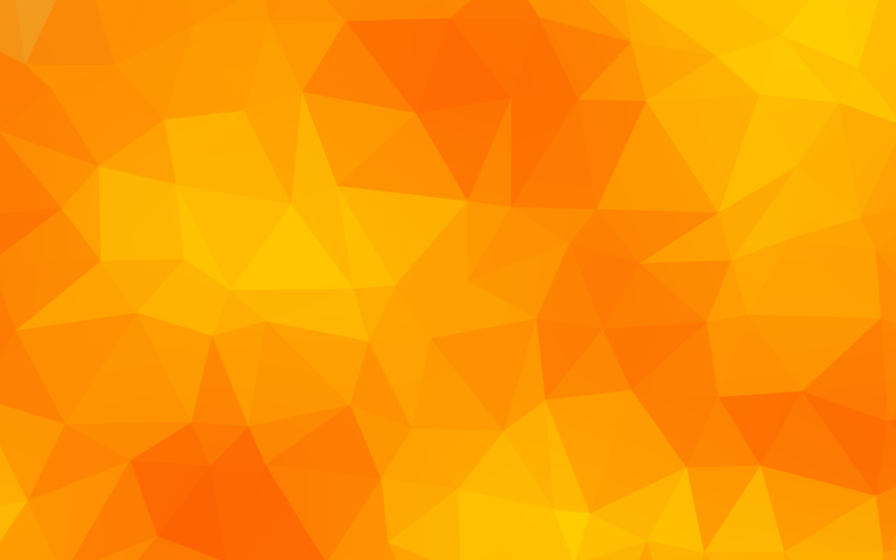
Give the GLSL for this background, as a Shadertoy shader.

```glsl
const vec2 CELL = vec2(0.145, 0.132);
const float JITTER = 0.74;
const float SOFTNESS = 0.0022;

vec2 hash2(vec2 p) {
    vec2 q = vec2(dot(p, vec2(127.1, 311.7)), dot(p, vec2(269.5, 183.3)));
    return fract(sin(q) * 43758.5);
}

// Jittered lattice corner; odd rows are shifted by half a cell
vec2 corner(vec2 id) {
    vec2 shift = vec2(0.5 * mod(id.y, 2.0), 0.0);
    return (id + shift + JITTER * (hash2(id) - 0.5)) * CELL;
}

float cross2(vec2 a, vec2 b) {
    return a.x * b.y - a.y * b.x;
}

// Signed distance to the line a-b, positive on its left
float lineSide(vec2 p, vec2 a, vec2 b) {
    return cross2(normalize(b - a), p - a);
}

float triangleCoverage(vec2 p, vec2 a, vec2 b, vec2 c, float blur) {
    float winding = sign(cross2(b - a, c - a));
    vec3 side = winding * vec3(lineSide(p, a, b), lineSide(p, b, c), lineSide(p, c, a));
    return smoothstep(-blur, blur, min(side.x, min(side.y, side.z)));
}

float glow(vec2 p, vec2 center, vec2 radius) {
    vec2 d = (p - center) / radius;
    return exp(-dot(d, d));
}

// Broad light and dark regions: 0 is red-orange, 1 is yellow
float warmth(vec2 p) {
    float w = 0.42 + 0.03 * sin(9.0 * p.x + 4.0 * p.y) + 0.02 * sin(13.0 * p.y - 6.0 * p.x);
    // Yellow regions
    w += 0.50 * glow(p, vec2(0.44, 0.58), vec2(0.36, 0.21));
    w += 0.58 * glow(p, vec2(1.44, 0.99), vec2(0.36, 0.24));
    w += 0.27 * glow(p, vec2(1.42, 0.64), vec2(0.24, 0.22));
    w += 0.49 * glow(p, vec2(1.00, 0.06), vec2(0.28, 0.20));
    w += 0.38 * glow(p, vec2(1.40, 0.00), vec2(0.26, 0.11));
    w += 0.35 * glow(p, vec2(0.00, 0.08), vec2(0.09, 0.12));
    // Red-orange regions
    w -= 0.42 * glow(p, vec2(0.86, 0.88), vec2(0.24, 0.17));
    w -= 0.42 * glow(p, vec2(1.54, 0.24), vec2(0.30, 0.13));
    w -= 0.38 * glow(p, vec2(0.38, 0.10), vec2(0.25, 0.19));
    w -= 0.42 * glow(p, vec2(0.00, 0.60), vec2(0.11, 0.24));
    w -= 0.27 * glow(p, vec2(1.11, 0.50), vec2(0.15, 0.26));
    return w;
}

// Flat facet tone with a faint slope across it
vec3 facetColor(vec2 p, vec2 center) {
    float grain = hash2(floor(center * 900.0)).x - 0.5;
    float w = warmth(mix(center, p, 0.12)) + 0.17 * grain;
    w = clamp(w, 0.0, 1.0);
    vec3 color = vec3(mix(0.99, 1.0, w), mix(0.39, 0.80, w), 0.006);
    float haze = glow(center, vec2(0.03, 1.02), vec2(0.10, 0.09));
    return mix(color, vec3(0.93, 0.62, 0.16), 0.85 * haze);
}

// Adds one triangle as premultiplied color and coverage
void addFacet(inout vec4 sum, vec2 p, vec2 a, vec2 b, vec2 c, float blur) {
    float coverage = triangleCoverage(p, a, b, c, blur);
    if (coverage > 0.0) {
        sum += coverage * vec4(facetColor(p, (a + b + c) / 3.0), 1.0);
    }
}

void mainImage(out vec4 fragColor, in vec2 fragCoord) {
    vec2 p = fragCoord / iResolution.y;
    float blur = max(SOFTNESS, 0.7 / iResolution.y);
    vec2 home = floor(p / CELL);
    vec4 sum = vec4(0.0);

    // Split each nearby quad along its shorter diagonal
    for (int y = -1; y <= 1; y++) {
        for (int x = -2; x <= 1; x++) {
            vec2 id = home + vec2(x, y);
            vec2 a = corner(id);
            vec2 b = corner(id + vec2(1.0, 0.0));
            vec2 c = corner(id + vec2(1.0, 1.0));
            vec2 d = corner(id + vec2(0.0, 1.0));
            if (distance(a, c) < distance(b, d)) {
                addFacet(sum, p, a, b, c, blur);
                addFacet(sum, p, a, c, d, blur);
            } else {
                addFacet(sum, p, a, b, d, blur);
                addFacet(sum, p, b, c, d, blur);
            }
        }
    }
    fragColor = vec4(sum.rgb / max(sum.a, 0.001), 1.0);
}
```
